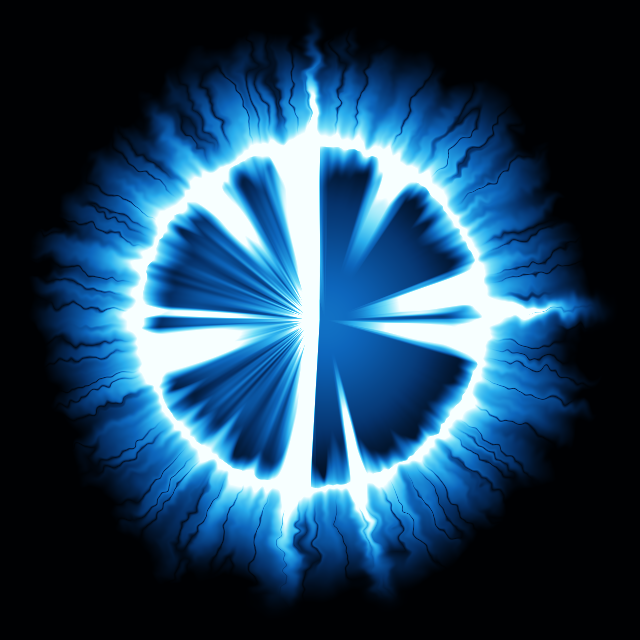
This background is drawn by a Shadertoy shader. Its source:

```glsl
float hash(vec2 p) {
    vec3 q = fract(p.xyx * 0.1031);
    q += dot(q, q.yzx + 33.33);
    return fract((q.x + q.y) * q.z);
}

// Value noise in polar space: x is in turns, wrapped after "cells" cells
float polarNoise(float turn, float radius, float cells) {
    vec2 p = vec2(turn * cells, radius);
    vec2 i = floor(p), f = fract(p);
    f = f * f * (3.0 - 2.0 * f);
    float x0 = mod(i.x, cells), x1 = mod(i.x + 1.0, cells);
    float low = mix(hash(vec2(x0, i.y + cells)), hash(vec2(x1, i.y + cells)), f.x);
    float high = mix(hash(vec2(x0, i.y + 1.0 + cells)), hash(vec2(x1, i.y + 1.0 + cells)), f.x);
    return mix(low, high, f.y);
}

float turnOf(vec2 v) {
    return atan(v.y, v.x) / 6.28319;
}

float degreesApart(float turn, float degreesAt) {
    return abs(mod(turn * 360.0 - degreesAt + 180.0, 360.0) - 180.0);
}

vec3 electricRamp(float v) {
    v = clamp(v, 0.0, 1.0) * 5.0;
    vec3 c = mix(vec3(0.0, 0.003, 0.01), vec3(0.02, 0.19, 0.41), clamp(v, 0.0, 1.0));
    c = mix(c, vec3(0.05, 0.40, 0.74), clamp(v - 1.0, 0.0, 1.0));
    c = mix(c, vec3(0.16, 0.68, 0.93), clamp(v - 2.0, 0.0, 1.0));
    c = mix(c, vec3(0.45, 0.87, 0.97), clamp(v - 3.0, 0.0, 1.0));
    return mix(c, vec3(0.97, 1.0, 1.0), clamp(v - 4.0, 0.0, 1.0));
}

// Filaments streaming outward; d is the distance beyond the ring
float corona(float turn, float r, float d) {
    float warp = (polarNoise(turn, r * 45.0, 60.0) - 0.5) * 0.007
               + (polarNoise(turn, r * 110.0, 150.0) - 0.5) * 0.004;
    float bent = turn + warp * smoothstep(0.0, 0.06, d);
    float streak = 0.25 * polarNoise(bent, r * 5.0, 36.0)
                 + 0.45 * polarNoise(bent, r * 7.0, 90.0)
                 + 0.30 * polarNoise(bent, r * 14.0, 210.0);
    float reach = 0.11 + 0.07 * polarNoise(turn, 3.5, 24.0) + 0.06 * polarNoise(bent, 7.5, 110.0);
    float fall = pow(clamp(1.0 - d / reach, 0.0, 1.0), 1.2);
    float v = fall * (0.25 + 1.0 * streak);

    // Dark winding threads
    float thread = abs(polarNoise(bent, r * 6.0, 120.0) - 0.5);
    v *= mix(1.0, smoothstep(-0.06, 0.12, thread), smoothstep(0.01, 0.07, d));

    // Long flares: angle, half width in degrees, strength
    vec3 flares[4] = vec3[4](vec3(90.0, 1.3, 0.75), vec3(1.8, 2.0, 0.9),
                             vec3(-75.0, 2.4, 0.65), vec3(263.0, 3.0, 0.5));
    for (int i = 0; i < 4; i++) {
        float off = degreesApart(bent, flares[i].x) / flares[i].y;
        v += flares[i].z * exp(-off * off) * (1.0 - smoothstep(0.03, 0.215, d));
    }
    return v + 0.38 * exp(-d / 0.022);
}

// Blue disc with striated fans of light
float disc(vec2 p, float ringDepth, float ringTurn) {
    bool leftHalf = p.x < 0.494;
    vec2 v2 = p - vec2(leftHalf ? 0.489 : 0.508, 0.5);
    float r = length(v2), turn = turnOf(v2);
    float fine = 0.55 * polarNoise(turn, r * 3.0, 190.0) + 0.45 * polarNoise(turn, r * 4.0, 90.0);
    float v = mix(0.43, 0.17, smoothstep(0.0, 0.24, r));
    if (leftHalf) {
        v = 0.24 + 0.75 * exp(-r * 24.0) + (fine - 0.42) * 0.95 * exp(-r * 4.5);
    }
    v *= 1.0 - 0.65 * smoothstep(0.10, 0.0, ringDepth);

    // Fans: angle, half width in degrees, tip radius, strength
    vec4 fans[8] = vec4[8](vec4(128.0, 8.0, 0.06, 1.0), vec4(64.0, 7.0, 0.07, 0.8),
        vec4(11.0, 8.5, 0.03, 1.1), vec4(-7.5, 6.5, 0.0, 0.95), vec4(-77.6, 3.3, 0.05, 1.1),
        vec4(177.0, 2.6, 0.0, 0.75), vec4(193.5, 10.0, 0.02, 0.95), vec4(100.0, 8.0, 0.0, 0.5));
    for (int i = 0; i < 8; i++) {
        float off = degreesApart(turn, fans[i].x) / fans[i].y + (fine - 0.5) * 0.9;
        float rise = smoothstep(fans[i].z, fans[i].z + 0.15, r);
        v += fans[i].w * (1.0 - smoothstep(0.45, 1.25, off)) * rise;
    }

    // Spikes pointing inward from the ring
    float spike = polarNoise(ringTurn, 2.5, 130.0) * polarNoise(ringTurn, 5.5, 52.0);
    v += 0.65 * smoothstep(0.015 + 0.16 * spike, 0.0, ringDepth) * (0.4 + fine);

    // Upright beam: crisp on the right, glowing on the left
    float y = p.y - 0.5;
    float rightEdge = 0.499 + 0.055 * min(y, 0.0);
    float leftEdge = rightEdge - 0.014 - 0.05 * abs(y);
    float lit = 1.0 - smoothstep(-0.0015, 0.0015, p.x - rightEdge);
    float glow = exp(-max(leftEdge - p.x, 0.0) / (0.012 + 0.03 * max(y, 0.0)));
    return v + lit * glow;
}

void mainImage(out vec4 fragColor, in vec2 fragCoord) {
    vec2 p = (fragCoord - 0.5 * iResolution.xy) / iResolution.y + 0.5;
    vec2 q = p - vec2(0.488, 0.506);
    float r = length(q), turn = turnOf(q);
    float ringRadius = 0.268 + 0.007 * (polarNoise(turn, 1.5, 110.0) - 0.5)
                     + 0.004 * (polarNoise(turn, 4.5, 260.0) - 0.5);
    float d = r - ringRadius;

    float inside = disc(p, max(-d, 0.0), turn);
    float outside = corona(turn, r, max(d, 0.0));
    float v = mix(inside, outside, smoothstep(-0.003, 0.003, d));

    // Hot rim
    v += 0.35 * exp(-abs(d) / 0.006);
    fragColor = vec4(electricRamp(v), 1.0);
}
```
